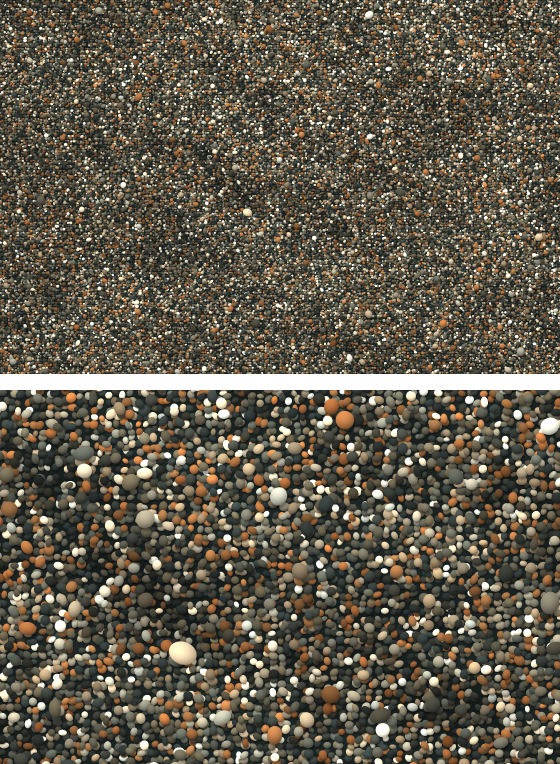
Top, the full canvas; bottom, a detail of the centre.
Give the GLSL for this texture, as a Shadertoy shader.

```glsl
// Grain layers: cells per canvas height, chance, radius in cells, bias to pale
const vec4 FINE   = vec4(150.0, 1.00, 0.56, 0.00);
const vec4 MEDIUM = vec4( 95.0, 0.50, 0.43, 0.00);
const vec4 COARSE = vec4( 45.0, 0.13, 0.32, 0.15);
const vec4 PEBBLE = vec4( 20.0, 0.05, 0.22, 0.40);

// Grain colours, dark to pale
const vec3 GAP   = vec3(0.09, 0.12, 0.115);
const vec3 SLATE = vec3(0.20, 0.22, 0.20);
const vec3 OLIVE = vec3(0.37, 0.36, 0.30);
const vec3 RUST  = vec3(0.61, 0.40, 0.23);
const vec3 TAN   = vec3(0.62, 0.57, 0.47);
const vec3 CREAM = vec3(0.97, 0.92, 0.80);
const vec3 TWIG  = vec3(0.48, 0.34, 0.21);

const vec2  LIGHT = vec2(-0.35, 0.94);
const float GAIN = 1.12;
const float JITTER = 0.7;
const float SHADOW = 0.35;
const float PATCHINESS = 0.30;
const int   TWIGS = 6;
const int   SAMPLES = 2;

// Integer hash of a cell and a seed, giving three values in 0..1
vec3 hash3(vec2 cell, int seed) {
    uvec3 v = uvec3(ivec3(ivec2(cell) + 1000, seed));
    v = v * 1664525u + 1013904223u;
    v.x += v.y * v.z; v.y += v.z * v.x; v.z += v.x * v.y;
    v ^= v >> 16u;
    v.x += v.y * v.z; v.y += v.z * v.x; v.z += v.x * v.y;
    return vec3(v >> 8u) / 16777216.0;
}

float valueNoise(vec2 p, int seed) {
    vec2 i = floor(p), f = fract(p);
    f = f * f * (3.0 - 2.0 * f);
    float low  = mix(hash3(i, seed).x, hash3(i + vec2(1, 0), seed).x, f.x);
    float high = mix(hash3(i + vec2(0, 1), seed).x, hash3(i + vec2(1, 1), seed).x, f.x);
    return mix(low, high, f.y);
}

mat2 rotation(float a) {
    return mat2(cos(a), sin(a), -sin(a), cos(a));
}

vec3 grainColour(float pick, vec3 rnd) {
    vec3 c = pick < 0.24 ? SLATE
           : pick < 0.55 ? OLIVE
           : pick < 0.70 ? RUST
           : pick < 0.90 ? TAN : CREAM;
    vec3 tint = 1.0 + 0.16 * (rnd.y - 0.5) * vec3(1.0, 0.0, -1.0);
    return c * tint * mix(0.75, 1.25, rnd.x);
}

// Lays one layer of shaded, shadow-casting ellipses over the ground
vec3 addGrains(vec3 ground, vec2 p, vec4 layer, int seed, float pixel) {
    p *= layer.x;
    vec2 home = floor(p);
    for (int y = -1; y <= 1; y++)
    for (int x = -1; x <= 1; x++) {
        vec2 cell = home + vec2(x, y);
        vec3 place = hash3(cell, seed);
        if (place.z > layer.y) continue;
        vec3 form = hash3(cell, seed + 1);
        vec3 look = hash3(cell, seed + 2);

        float radius = layer.z * mix(0.8, 1.2, form.x);
        vec2 size = radius * vec2(1.0, mix(0.65, 1.0, form.y));
        mat2 turn = rotation(form.z * 6.2832);
        vec2 offset = p - cell - 0.5 - JITTER * (place.xy - 0.5);
        vec2 q = turn * offset / size;
        vec2 toLight = turn * LIGHT;
        float d = length(q);
        float soft = 0.6 * pixel * layer.x / radius;

        float shade = 1.0 - smoothstep(0.7, 1.25, length(q + 0.35 * toLight));
        ground *= 1.0 - SHADOW * shade;

        float lit = 0.96 + 0.28 * dot(q, toLight) - 0.18 * d * d;
        vec3 colour = grainColour(mix(layer.w, 1.0, look.z), look) * lit;
        ground = mix(ground, colour, 1.0 - smoothstep(1.0 - soft, 1.0 + soft, d));
    }
    return ground;
}

// Thin dry stalks scattered over the canvas
vec3 addTwigs(vec3 ground, vec2 p, float aspect, float pixel) {
    for (int i = 0; i < TWIGS; i++) {
        vec3 r = hash3(vec2(i, 7), 90);
        vec2 q = rotation(-0.4 - 1.2 * r.z) * (p - r.xy * vec2(aspect, 1.0));
        q.y += 6.0 * q.x * q.x;
        q.x -= clamp(q.x, -0.025, 0.025);
        float cover = 1.0 - smoothstep(0.0012 - pixel, 0.0012 + pixel, length(q));
        ground = mix(ground, TWIG, 0.75 * cover);
    }
    return ground;
}

vec3 sand(vec2 p, float aspect, float pixel) {
    vec3 c = addGrains(GAP, p, FINE, 10, pixel);
    c = addGrains(c, p, MEDIUM, 20, pixel);
    c = addGrains(c, p, COARSE, 30, pixel);
    c = addTwigs(c, p, aspect, pixel);
    c = addGrains(c, p, PEBBLE, 40, pixel);

    // Soft hollows, drawn out along a shallow diagonal
    vec2 q = rotation(0.45) * p;
    float hollow = 0.5 * valueNoise(q * vec2(5.0, 11.0), 60)
                 + 0.5 * valueNoise(q * vec2(22.0, 36.0), 61);
    return c * GAIN * (1.0 + PATCHINESS * (hollow - 0.5) * 2.0);
}

void mainImage(out vec4 fragColor, in vec2 fragCoord) {
    float aspect = iResolution.x / iResolution.y;
    float pixel = 1.0 / (float(SAMPLES) * iResolution.y);
    vec3 sum = vec3(0.0);
    for (int j = 0; j < SAMPLES; j++)
    for (int i = 0; i < SAMPLES; i++) {
        vec2 sub = (vec2(i, j) + 0.5) / float(SAMPLES) - 0.5;
        sum += min(sand((fragCoord + sub) / iResolution.y, aspect, pixel), 1.0);
    }
    fragColor = vec4(sum / float(SAMPLES * SAMPLES), 1.0);
}
```
